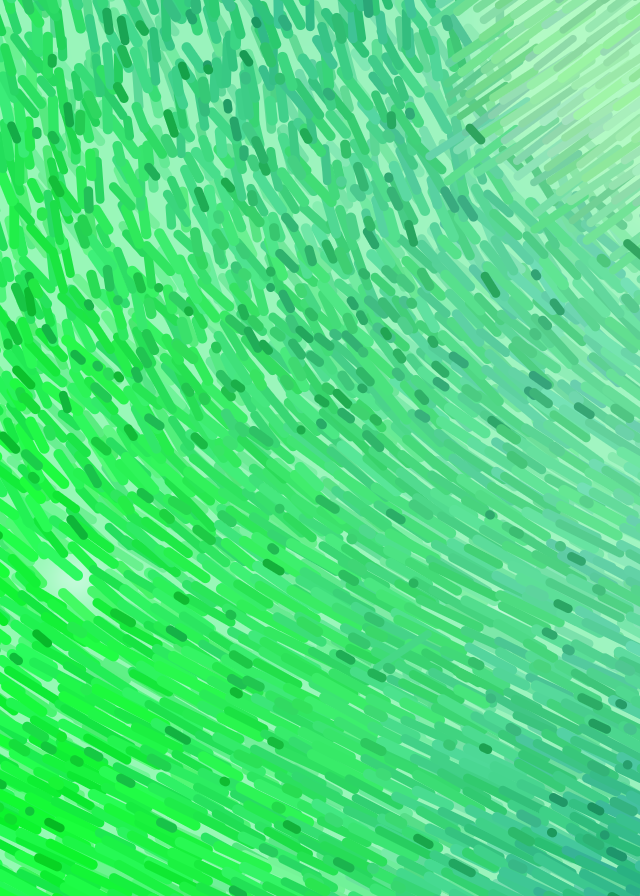
Write a Shadertoy shader that draws this background.

```glsl
#define STROKE_RADIUS 0.0056
#define ROW_SPACING 0.0148
#define STROKE_SPACING 0.038
#define FAN_TILT 0.62
#define FIELD_TILT -0.60
#define COLOUR_JITTER 0.12
#define DAB_DENSITY 0.13

const vec3 LIME = vec3(0.08, 0.96, 0.24);
const vec3 SEA = vec3(0.35, 0.83, 0.60);
const vec3 TEAL = vec3(0.16, 0.70, 0.53);
const vec3 JADE = vec3(0.17, 0.76, 0.49);
const vec3 MINT = vec3(0.67, 0.98, 0.78);

// Kinds of paint layer
const int UNDERPAINT = 0;
const int FIELD = 1;
const int FAN = 2;
const int DABS = 3;

vec3 hash3(vec2 p) {
    vec3 q = fract(p.xyx * vec3(0.1031, 0.1030, 0.0973));
    q += dot(q, q.yxz + 33.33);
    return fract((q.xxy + q.yzz) * q.zyx);
}

mat2 rotation(float a) {
    float c = cos(a), s = sin(a);
    return mat2(c, s, -s, c);
}

float glow(vec2 p, vec2 centre, vec2 size) {
    vec2 q = (p - centre) / size;
    return exp(-dot(q, q));
}

// Positive inside the upper right fan
float fanEdge(vec2 uv) {
    return min(uv.x - 0.72, uv.y - 0.71 - 0.5 * (1.0 - uv.x));
}

float bareSpots(vec2 uv) {
    return glow(uv, vec2(0.12, 0.355), vec2(0.045, 0.030))
         + glow(uv, vec2(0.79, 0.322), vec2(0.025, 0.016));
}

vec3 baseColour(vec2 uv) {
    float across = smoothstep(-0.12, 0.87, uv.x * 0.8 + (uv.y - 0.3) * 0.4);
    vec3 c = mix(LIME, SEA, across);
    c = mix(c, JADE, 0.85 * glow(uv, vec2(0.43, 1.03), vec2(0.42, 0.19)));
    c = mix(c, TEAL, 0.85 * glow(uv, vec2(1.05, 0.0), vec2(0.36, 0.20)));
    c = mix(c, MINT, 0.22 * glow(uv, vec2(1.0, 0.55), vec2(0.18, 0.22)));
    float fan = smoothstep(-0.05, 0.10, fanEdge(uv));
    vec3 fanColour = mix(vec3(0.46, 0.83, 0.59), vec3(0.63, 0.92, 0.69),
                         glow(uv, vec2(1.0, 0.90), vec2(0.22, 0.13)));
    return mix(c, fanColour, fan);
}

vec3 paperColour(vec2 uv) {
    vec3 c = mix(baseColour(uv), MINT, 0.85);
    c = mix(c, vec3(0.70, 0.98, 0.77), smoothstep(0.0, 0.1, fanEdge(uv)));
    return mix(c, vec3(0.76, 0.98, 0.85), min(bareSpots(uv), 1.0));
}

float fieldAngle(vec2 uv) {
    float turn = smoothstep(0.2, 1.0, uv.y + 0.3 * (0.5 - uv.x));
    return -mix(0.47, 1.25, turn);
}

float capsule(vec2 p, float halfLength, float radius) {
    p.x -= clamp(p.x, -halfLength, halfLength);
    return length(p) - radius;
}

// Jittered strokes on a tilted grid, laid over the canvas colour
vec3 paintStrokes(vec3 canvas, vec2 p, int kind, float tilt) {
    vec2 cellSize = vec2(STROKE_SPACING, ROW_SPACING);
    if (kind == DABS) cellSize = vec2(0.022, 0.018);
    mat2 turn = rotation(tilt);
    vec2 home = floor((p * turn) / cellSize);
    float pixel = 1.0 / iResolution.y;
    for (int j = -3; j <= 3; j++)
    for (int i = -2; i <= 2; i++) {
        vec2 cell = home + vec2(i, j);
        vec2 seed = cell + 200.0 + 71.0 * float(kind);
        vec3 rnd = hash3(seed);
        vec3 tint = hash3(seed + 417.0);
        vec2 jitter = 0.5 + (rnd.xy - 0.5) * vec2(0.95, 0.5);
        vec2 centre = turn * ((cell + jitter) * cellSize);
        vec2 uv = centre * vec2(iResolution.y / iResolution.x, 1.0);

        // Which strokes exist here
        float edge = fanEdge(uv) + 0.07 * (tint.x - 0.5);
        float presence = 0.96 - 1.2 * bareSpots(uv);
        if (kind == UNDERPAINT) presence *= 0.65 * step(edge, 0.05);
        if (kind == FIELD) presence *= step(edge, 0.0);
        if (kind == FAN) presence *= step(0.0, edge);
        if (kind == DABS) {
            float cluster = glow(uv, vec2(0.44, 0.67), vec2(0.24, 0.16))
                          + 0.6 * glow(uv, vec2(0.32, 0.97), vec2(0.16, 0.07));
            presence = (DAB_DENSITY + 0.45 * cluster) * step(edge, 0.0);
            presence -= bareSpots(uv);
        }
        if (rnd.z > presence) continue;

        // Shape follows the flow, looser toward the upper left
        float loose = smoothstep(0.3, 0.85, uv.y + 0.4 * (0.5 - uv.x));
        float angle = fieldAngle(uv) + (tint.y - 0.5) * mix(0.10, 0.75, loose);
        float halfLength = mix(0.016, 0.044, tint.z) * mix(1.0, 0.55, loose);
        float radius = STROKE_RADIUS * mix(0.85, 1.08, tint.x);
        if (kind == FAN) {
            angle = FAN_TILT + 0.10 * (tint.y - 0.5);
            halfLength = mix(0.025, 0.048, tint.z);
            radius *= 0.82;
        }
        if (kind == DABS) halfLength = 0.012 * tint.z;

        // Colour drifts between green and teal, light and dark
        vec3 c = baseColour(uv);
        c += COLOUR_JITTER * (rnd.x - 0.5) * vec3(0.6, -0.2, 1.3);
        c += COLOUR_JITTER * (tint.x - 0.5) * vec3(0.6, 0.8, 0.5);
        if (kind == UNDERPAINT) c = mix(c, MINT, 0.25 + 0.35 * tint.y);
        if (kind == DABS) c *= mix(vec3(0.55, 0.80, 0.74), vec3(0.95), tint.x);

        float d = capsule((p - centre) * rotation(angle), halfLength, radius);
        canvas = mix(canvas, c, clamp(0.5 - d / pixel, 0.0, 1.0));
    }
    return canvas;
}

void mainImage(out vec4 fragColor, in vec2 fragCoord) {
    vec2 p = fragCoord / iResolution.y;
    vec3 colour = paperColour(fragCoord / iResolution.xy);
    colour = paintStrokes(colour, p, UNDERPAINT, FIELD_TILT);
    colour = paintStrokes(colour, p, FIELD, FIELD_TILT);
    colour = paintStrokes(colour, p, FAN, FAN_TILT);
    colour = paintStrokes(colour, p, DABS, FIELD_TILT);
    fragColor = vec4(clamp(colour, 0.0, 1.0), 1.0);
}
```
